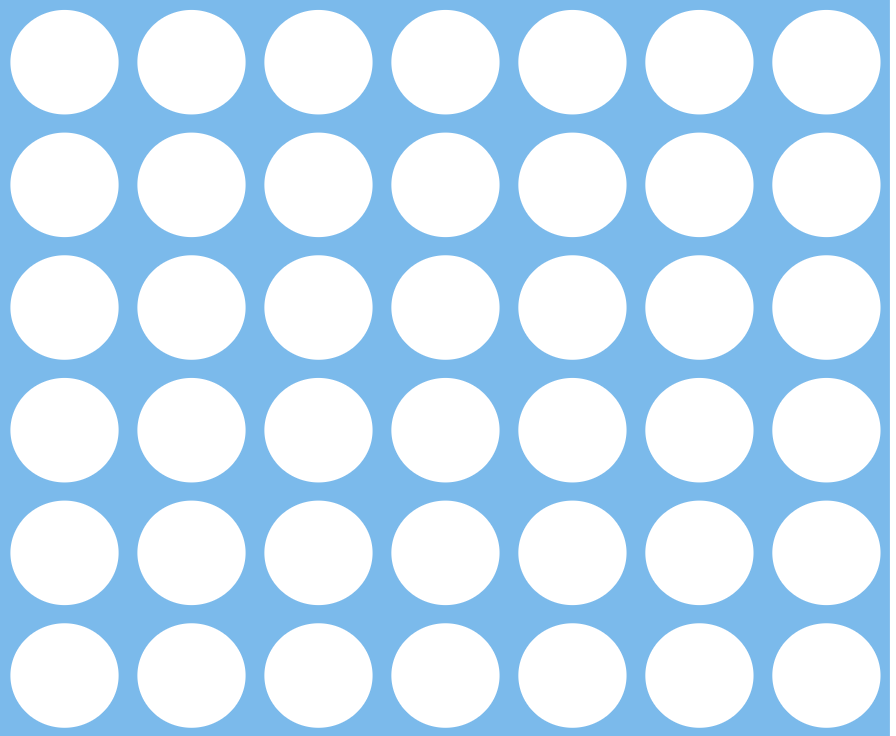
Write a Shadertoy shader that draws this pattern.

```glsl
// Square-ordered white dots on a sky blue sheet, seven across and six down.
// Each dot is a circle in cell space, so it widens with the cell; the sheet
// stops just short of the right edge and leaves a narrow white margin.

const vec3 SKY_BLUE = vec3(0.482, 0.729, 0.922);
const vec3 WHITE = vec3(1.0);

const vec2 CELLS = vec2(7.056, 6.0);     // cells per canvas side
const vec2 SHIFT = vec2(0.008, -0.007);  // grid offset, in cells
const float COLUMNS = 7.0;               // whole columns on the sheet
const float DOT_RADIUS = 0.426;          // in cells

// Coverage of the inside of an edge, softened over one pixel.
float coverage(float signedDist, float pixel) {
    return clamp(0.5 - signedDist / pixel, 0.0, 1.0);
}

// Dot centred in its cell; pixelSize is one pixel measured in cells.
float dotMask(vec2 grid, float radius, vec2 pixelSize) {
    vec2 local = fract(grid) - 0.5;
    float dist = length(local);
    vec2 direction = local / max(dist, 1e-4);
    float pixel = max(length(direction * pixelSize), 1e-5);
    return coverage(dist - radius, pixel);
}

void mainImage(out vec4 fragColor, in vec2 fragCoord) {
    vec2 pixelSize = CELLS / iResolution.xy;
    vec2 grid = fragCoord * pixelSize - SHIFT;

    // Blue sheet over the white ground, then the dots on top
    float sheet = coverage(grid.x - COLUMNS, pixelSize.x);
    float dots = dotMask(grid, DOT_RADIUS, pixelSize);
    vec3 color = mix(WHITE, SKY_BLUE, sheet * (1.0 - dots));

    fragColor = vec4(color, 1.0);
}
```
